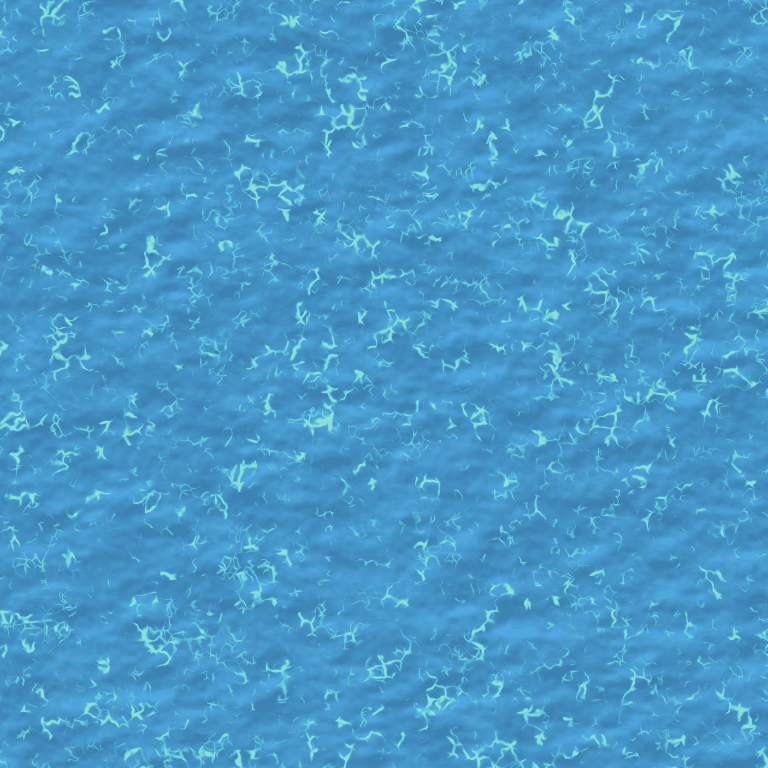
A WebGL 2 fragment shader for this texture:

```glsl
#version 300 es
precision highp float;

uniform vec2 u_resolution;
out vec4 outColor;

const vec3 DEEP_BLUE = vec3(0.243, 0.526, 0.716);
const vec3 MID_BLUE = vec3(0.270, 0.580, 0.780);
const vec3 LIGHT_BLUE = vec3(0.302, 0.640, 0.852);
const vec3 AQUA = vec3(0.355, 0.755, 0.870);
const vec3 PALE_FOAM = vec3(0.540, 0.880, 0.835);

const float WAVE_TILT = 0.12;
const vec2 WAVE_FREQUENCY = vec2(19.0, 33.0);
const vec2 LIGHT_OFFSET = vec2(-0.004, 0.009);
const float SWELL_CONTRAST = 1.9;
const float RELIEF_CONTRAST = 4.4;
const float TONE_BIAS = -0.12;
const float GRAIN_FREQUENCY = 170.0;
const float GRAIN_CONTRAST = 0.35;

const float FOAM_CELLS = 54.0;
const float FOAM_WIDTH = 0.0034;
const float HALO_WIDTH = 0.009;
const float HALO_STRENGTH = 0.24;
const float FINE_FOAM_STRENGTH = 0.62;

vec2 hash2(vec2 p) {
    vec3 q = fract(p.xyx * vec3(0.1031, 0.1030, 0.0973));
    q += dot(q, q.yzx + 33.33);
    return fract((q.xx + q.yz) * q.zy);
}

float noise(vec2 p) {
    vec2 cell = floor(p);
    vec2 f = fract(p);
    f = f * f * f * (f * (f * 6.0 - 15.0) + 10.0);
    float low = mix(hash2(cell).x, hash2(cell + vec2(1.0, 0.0)).x, f.x);
    float high = mix(hash2(cell + vec2(0.0, 1.0)).x, hash2(cell + 1.0).x, f.x);
    return mix(low, high, f.y);
}

mat2 rotation(float angle) {
    float c = cos(angle), s = sin(angle);
    return mat2(c, -s, s, c);
}

float fbm(vec2 p) {
    float sum = 0.0, amplitude = 0.5;
    mat2 turn = rotation(0.6);
    for (int i = 0; i < 4; i++) {
        sum += amplitude * noise(p);
        p = turn * p * 2.03 + 17.3;
        amplitude *= 0.5;
    }
    return sum;
}

float waveHeight(vec2 p) {
    return fbm(rotation(WAVE_TILT) * p * WAVE_FREQUENCY + 40.0);
}

// Distance to the nearest border between scattered cells
float cellBorder(vec2 p) {
    vec2 cell = floor(p), f = fract(p);
    vec2 nearest = vec2(0.0);
    float best = 8.0;
    for (int y = -1; y <= 1; y++)
    for (int x = -1; x <= 1; x++) {
        vec2 g = vec2(x, y);
        vec2 r = g + hash2(cell + g) - f;
        if (dot(r, r) < best) { best = dot(r, r); nearest = r; }
    }
    float border = 8.0;
    for (int y = -2; y <= 2; y++)
    for (int x = -2; x <= 2; x++) {
        vec2 g = vec2(x, y);
        vec2 r = g + hash2(cell + g) - f;
        vec2 gap = r - nearest;
        if (dot(gap, gap) > 1e-5)
            border = min(border, dot(0.5 * (r + nearest), normalize(gap)));
    }
    return border;
}

// Broken, tapering threads of foam with a soft glow
float foamThreads(vec2 p, float cells, float seed) {
    float border = cellBorder(p * cells + seed) / cells;
    float patches = 0.84 * noise(p * cells * 0.95 + seed * 3.0)
                  + 0.16 * noise(p * 14.0 + seed);
    float mask = smoothstep(0.56, 0.88, patches);
    float scale = FOAM_CELLS / cells;
    float width = max(FOAM_WIDTH * scale * (0.6 + 0.8 * mask * mask), 1.2 / u_resolution.y);
    float thread = 1.0 - smoothstep(0.0, width, border);
    float halo = 1.0 - smoothstep(0.0, HALO_WIDTH * scale, border);
    return mask * max(thread, HALO_STRENGTH * halo);
}

void main() {
    vec2 p = gl_FragCoord.xy / u_resolution.y;

    // Rippled water lit from one side
    float height = waveHeight(p);
    float relief = height - waveHeight(p + LIGHT_OFFSET);
    float grain = noise(p * GRAIN_FREQUENCY) - 0.5;
    float tone = (height - 0.47) * SWELL_CONTRAST + relief * RELIEF_CONTRAST
               + grain * GRAIN_CONTRAST + TONE_BIAS;
    vec3 color = mix(MID_BLUE, DEEP_BLUE, clamp(-tone, 0.0, 1.3));
    color = mix(color, LIGHT_BLUE, clamp(tone, 0.0, 1.3));

    // Foam on bent cell borders, coarse and fine
    vec2 warp = vec2(noise(p * 34.0), noise(p * 34.0 + 61.0)) - 0.5;
    vec2 curl = vec2(noise(p * 130.0 + 9.0), noise(p * 130.0 + 83.0)) - 0.5;
    vec2 bent = p + 0.012 * warp + 0.006 * curl;
    float foam = foamThreads(bent, FOAM_CELLS, 11.0);
    foam = max(foam, FINE_FOAM_STRENGTH * foamThreads(bent, FOAM_CELLS * 1.7, 47.0));
    foam *= 1.0 + 0.7 * grain;
    color = mix(color, AQUA, smoothstep(0.0, 0.7, foam));
    color = mix(color, PALE_FOAM, smoothstep(0.45, 1.0, foam));

    outColor = vec4(color, 1.0);
}
```
